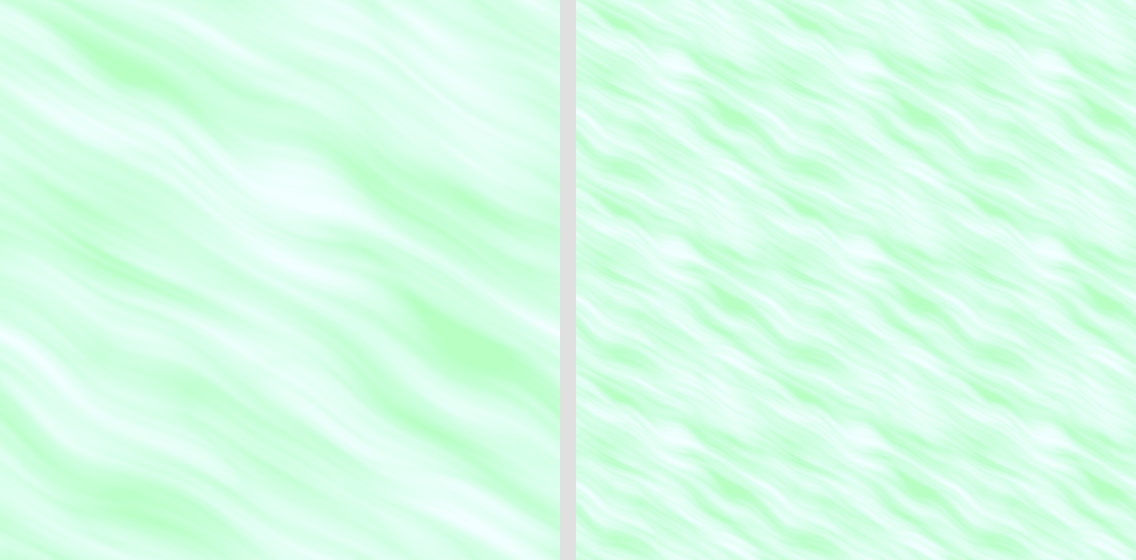
Left: one tile. Right: repeated 3 by 3.
Write a WebGL 1 fragment shader that draws this background.

```glsl
precision highp float;
// Soft, wavy diagonal streaks in pale mint and white, like silk or marble.
// Sheared gradient noise is summed in octaves, bent by a broad warp and
// darkened along thin creases; every lattice wraps, so the square tiles.

#define OCTAVES 4
#define GAIN 0.58
#define CONTRAST 0.94
#define BRIGHTNESS 0.62
#define WARP 0.08
#define CREASE_DEPTH 0.22
#define CREASE_SHARPNESS 8.0
#define DARK_MINT vec3(0.72, 1.0, 0.77)
#define PALE_WHITE vec3(0.95, 1.0, 1.0)
#define BLUE_BOW 0.085

uniform vec2 u_resolution;

// Pseudo-random gradient with both components in -1..1.
vec2 hashGradient(vec2 cell, float seed) {
    vec3 h = fract(vec3(cell.xyx + seed * 7.31) * vec3(0.1031, 0.1030, 0.0973));
    h += dot(h, h.yzx + 33.33);
    return 2.0 * fract((h.xx + h.yz) * h.zy) - 1.0;
}

// Lattice: x = columns, y = rows climbed per tile width, z = rows per tile.
// Stepping one tile sideways shifts the cells by (x, y), upwards by (0, z).
vec2 wrapCell(vec2 cell, vec3 lattice) {
    float tile = floor((cell.x + 0.5) / lattice.x);
    cell -= tile * lattice.xy;
    cell.y -= lattice.z * floor((cell.y + 0.5) / lattice.z);
    return cell;
}

float cornerValue(vec2 cell, vec2 corner, vec2 f, vec3 lattice, float seed) {
    return dot(hashGradient(wrapCell(cell + corner, lattice), seed), f - corner);
}

// Gradient noise stretched along the slope -lattice.y / lattice.z.
float streakNoise(vec2 p, vec3 lattice, float seed) {
    vec2 q = vec2(p.x * lattice.x, dot(p, lattice.yz));
    vec2 cell = floor(q);
    vec2 f = q - cell;
    vec2 w = f * f * f * (f * (f * 6.0 - 15.0) + 10.0);
    float a = cornerValue(cell, vec2(0.0, 0.0), f, lattice, seed);
    float b = cornerValue(cell, vec2(1.0, 0.0), f, lattice, seed);
    float c = cornerValue(cell, vec2(0.0, 1.0), f, lattice, seed);
    float d = cornerValue(cell, vec2(1.0, 1.0), f, lattice, seed);
    return mix(mix(a, b, w.x), mix(c, d, w.x), w.y);
}

// Finer octaves grow faster across the streaks than along them.
float streaks(vec2 p) {
    float sum = 0.0;
    float amplitude = 1.0;
    vec2 rows = vec2(5.0, 9.0);
    for (int i = 0; i < OCTAVES; i++) {
        float octave = float(i) + 1.0;
        sum += amplitude * streakNoise(p, vec3(octave + 1.0, rows), octave);
        amplitude *= GAIN;
        rows *= 2.0;
    }
    return sum;
}

// Soft ridges along the zero lines of a separate noise.
float creases(vec2 p) {
    float n = streakNoise(p, vec3(3.0, 5.0, 9.0), 11.0);
    return exp(-CREASE_SHARPNESS * sqrt(n * n + 0.0004));
}

void main() {
    vec2 p = gl_FragCoord.xy / u_resolution;
    p.y += WARP * streakNoise(p, vec3(4.0, 2.0, 4.0), 17.0);

    float tone = BRIGHTNESS + CONTRAST * streaks(p) - CREASE_DEPTH * creases(p);
    tone = clamp(tone, 0.0, 1.0);

    // Blue rises a little ahead of red in the middle tones.
    vec3 color = mix(DARK_MINT, PALE_WHITE, tone);
    color.b += BLUE_BOW * tone * (1.0 - tone);
    gl_FragColor = vec4(color, 1.0);
}
```
